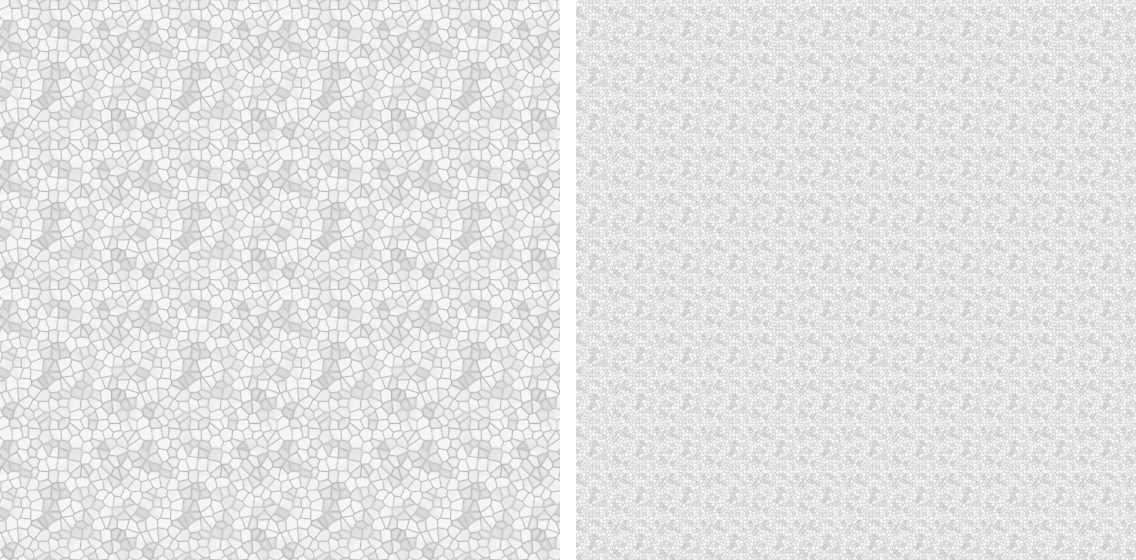
Left: one tile. Right: repeated 3 by 3.
Write a three.js fragment shader that draws this texture.

```glsl
// Pale pebble skin: a wrapping Voronoi mosaic of rounded grey-white grains.
// Each grain rises from a dark joint to a plateau that is brighter for roomier
// grains; wrapping gradient noise fades joints and dulls grains in patches.
varying vec2 vUv;

const float REPEATS = 4.0;        // whole tiles across the canvas
const float CELLS = 14.0;         // grains across one tile
const float PATCHES = 7.0;        // noise periods across one tile
const float JITTER = 0.92;        // irregularity of the grain centres
const float ROUNDING = 0.07;      // softening of grain corners
const float JOINT_DARK = 0.715;   // crisp joint
const float JOINT_FADED = 0.785;  // joint in a dull patch
const float GRAIN_DULL = 0.835;   // plateau of cramped grains
const float GRAIN_BRIGHT = 0.96;  // plateau of roomy grains
const float SOFT_RIM = 0.29;      // rim width of dull grains
const float CRISP_RIM = 0.13;     // rim width of bright grains

// Wrap a lattice point so that hashes repeat with the given period.
vec2 wrapLattice(vec2 lattice, float period) {
  return floor(mod(lattice + 0.5, period));
}

vec2 hash2(vec2 p) {
  vec3 q = fract(p.xyx * vec3(0.1031, 0.1030, 0.0973) + 0.137);
  q += dot(q, q.yzx + 33.33);
  return fract((q.xx + q.yz) * q.zy);
}

// Gradient noise, about -0.7 to 0.7, repeating with the given period.
float latticeSlope(vec2 lattice, vec2 offset, float period) {
  float angle = 6.28318 * hash2(wrapLattice(lattice, period) + 51.0).x;
  return dot(vec2(cos(angle), sin(angle)), offset);
}

float gradientNoise(vec2 p, float period) {
  vec2 i = floor(p);
  vec2 f = p - i;
  vec2 u = f * f * f * (f * (f * 6.0 - 15.0) + 10.0);
  vec2 e = vec2(1.0, 0.0);
  float low = mix(latticeSlope(i, f, period),
                  latticeSlope(i + e.xy, f - e.xy, period), u.x);
  float high = mix(latticeSlope(i + e.yx, f - e.yx, period),
                   latticeSlope(i + e.xx, f - e.xx, period), u.x);
  return mix(low, high, u.y);
}

float smoothMin(float a, float b, float k) {
  float h = max(k - abs(a - b), 0.0) / k;
  return min(a, b) - 0.25 * h * h * k;
}

vec2 grainCentre(vec2 cell) {
  return cell + 0.5 + JITTER * (hash2(wrapLattice(cell, CELLS)) - 0.5);
}

// Returns the distance to the joint, the grain's inner radius, its random tone.
vec3 grainField(vec2 p) {
  vec2 home = floor(p);
  vec2 nearestCell = home;
  vec2 nearest = vec2(0.0);
  float best = 8.0;
  for (int y = -1; y <= 1; y++) {
    for (int x = -1; x <= 1; x++) {
      vec2 cell = home + vec2(float(x), float(y));
      vec2 toCentre = grainCentre(cell) - p;
      float d = dot(toCentre, toCentre);
      if (d < best) {
        best = d;
        nearest = toCentre;
        nearestCell = cell;
      }
    }
  }

  // Distance to the bisectors with all neighbours of the nearest grain.
  float joint = 8.0;
  float radius = 8.0;
  for (int y = -2; y <= 2; y++) {
    for (int x = -2; x <= 2; x++) {
      if (x == 0 && y == 0) continue;
      vec2 other = grainCentre(nearestCell + vec2(float(x), float(y))) - p;
      vec2 across = other - nearest;
      float gap = max(length(across), 0.001);
      joint = smoothMin(joint, dot(0.5 * (other + nearest), across / gap), ROUNDING);
      radius = min(radius, 0.5 * gap);
    }
  }
  float tone = hash2(wrapLattice(nearestCell, CELLS) + 23.0).y;
  return vec3(max(joint, 0.0), radius, tone);
}

void main() {
  vec2 tile = vUv * REPEATS;
  vec3 grain = grainField(tile * CELLS);
  float patchNoise = gradientNoise(tile * PATCHES, PATCHES);
  float dullness = smoothstep(-0.35, 0.45, patchNoise);

  // Roomy grains are bright and crisp, cramped ones grey and soft.
  float room = smoothstep(0.12, 0.43, grain.y);
  float brightness = clamp(0.65 * room + 0.55 * grain.z - 0.35 * (dullness - 0.5), 0.0, 1.0);
  float plateau = mix(GRAIN_DULL, GRAIN_BRIGHT, brightness);
  float rimWidth = mix(SOFT_RIM, CRISP_RIM, brightness);
  float jointTone = mix(JOINT_DARK, JOINT_FADED, dullness);

  float rise = 1.0 - pow(1.0 - clamp(grain.x / rimWidth, 0.0, 1.0), 1.6);
  gl_FragColor = vec4(vec3(mix(jointTone, plateau, rise)), 1.0);
}
```
